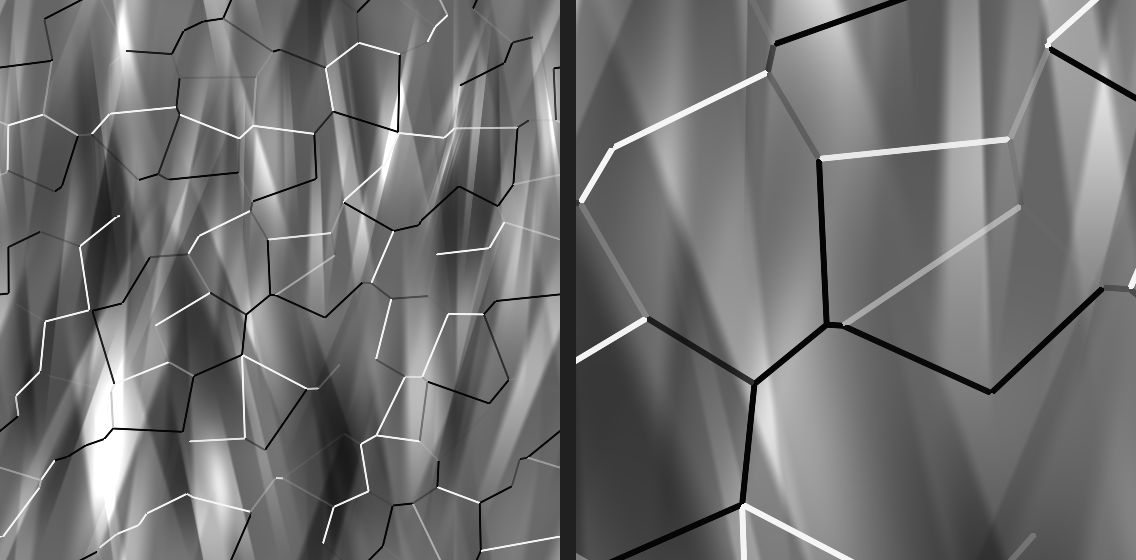
Left, the full canvas; right, a detail of the centre.
Give the GLSL for this texture, as a WebGL 2 fragment shader.

```glsl
#version 300 es
precision highp float;
// Steep, overlapping shafts of grey light with a few fanned glints, crossed
// by thin cell borders lit like relief: white facing the light, black away.
// Shafts, glints and cells sit on wrapped grids, so the square tiles.

uniform vec2 u_resolution;
out vec4 fragColor;

const vec2 SHAFT_GRID = vec2(8.0, 3.0);
const vec2 GLINT_GRID = vec2(2.0);
const vec2 CELL_GRID = vec2(9.0);
const vec2 LIGHT = vec2(-0.6, 0.8);
const float BASE_GREY = 0.395;
const float LINE_HALF_WIDTH = 0.0018;

float hash(vec2 p) {
    return fract(sin(dot(p, vec2(127.1, 311.7))) * 43758.5453);
}

vec2 hash2(vec2 p, float seed) {
    return vec2(hash(p + seed), hash(p + seed + 37.3));
}

float noise1(float x, float seed) {
    float i = floor(x);
    return mix(hash(vec2(i, seed)), hash(vec2(i + 1.0, seed)),
               smoothstep(0.0, 1.0, x - i));
}

// One tapered shaft around the origin, crisp on one side, softer on the other.
float shaft(vec2 p, vec2 id, float seed) {
    vec2 shape = hash2(id, seed + 3.1);
    vec2 look = hash2(id, seed + 5.7);
    vec2 edge = hash2(id, seed + 8.9);
    float slope = mix(-0.34, 0.4, shape.x);
    float along = p.y / mix(0.18, 0.33, shape.y);
    if (abs(along) >= 1.0) return 0.0;
    float flip = edge.x < 0.5 ? -1.0 : 1.0;
    float width = mix(0.014, 0.09, look.x) * mix(0.35, 1.0, 0.5 + 0.5 * along * flip);
    float side = (p.x - slope * p.y) / width * (edge.y < 0.5 ? -1.0 : 1.0);
    float crisp = smoothstep(-1.0, mix(-0.9, -0.5, fract(edge.x * 2.0)), side);
    float soft = 1.0 - smoothstep(mix(-0.8, 0.7, fract(edge.y * 2.0)), 1.0, side);
    float fade = 1.0 - along * along;
    return (look.y * 2.0 - 1.0) * crisp * soft * fade * fade;
}

float shafts(vec2 uv) {
    vec2 home = floor(uv * SHAFT_GRID);
    float sum = 0.0;
    for (int j = -1; j <= 1; j++)
    for (int i = -2; i <= 2; i++) {
        vec2 cell = home + vec2(i, j);
        vec2 id = mod(cell, SHAFT_GRID);
        for (int k = 0; k < 4; k++) {
            float seed = float(k) * 17.3;
            vec2 centre = (cell + hash2(id, seed)) / SHAFT_GRID;
            sum += shaft(uv - centre, id, seed);
        }
    }
    return sum;
}

// Narrow fans of rays that cross at a focus, from faint to strong.
float glints(vec2 uv) {
    vec2 home = floor(uv * GLINT_GRID);
    float sum = 0.0;
    for (int j = -1; j <= 1; j++)
    for (int i = -1; i <= 1; i++) {
        vec2 cell = home + vec2(i, j);
        vec2 id = mod(cell, GLINT_GRID);
        vec2 p = uv - (cell + 0.2 + 0.6 * hash2(id, 61.0)) / GLINT_GRID;
        float rank = (id.x + 2.0 * id.y) / 3.0;
        float slope = mix(-0.2, 0.35, hash(id + 71.0));
        float fan = (p.x - slope * p.y) / (0.2 * sqrt(p.y * p.y + 0.008));
        float rays = 0.45 + 0.55 * noise1(fan * 7.0, rank + 4.0);
        float reach = 0.65 * exp(-p.y * p.y / 0.003) + 0.35 * exp(-p.y * p.y / 0.016);
        sum += mix(0.2, 1.25, rank * rank * rank) * rays * reach * exp(-2.0 * fan * fan);
    }
    return sum;
}

vec2 cellSite(vec2 cell) {
    return cell + hash2(mod(cell, CELL_GRID), 11.0);
}

float cellHeight(vec2 cell) {
    return hash(mod(cell, CELL_GRID) + 91.7);
}

// x: distance to the nearest cell border, y: its signed relief shading.
vec2 cellBorder(vec2 uv) {
    vec2 p = uv * CELL_GRID, home = floor(p), own = home;
    float nearest = 1e3;
    for (int j = -2; j <= 2; j++)
    for (int i = -2; i <= 2; i++) {
        vec2 cell = home + vec2(i, j);
        float d = distance(cellSite(cell), p);
        if (d < nearest) { nearest = d; own = cell; }
    }
    vec2 a = cellSite(own) - p, border = vec2(1e3, 0.0);
    for (int j = -2; j <= 2; j++)
    for (int i = -2; i <= 2; i++) {
        if (i == 0 && j == 0) continue;
        vec2 cell = own + vec2(i, j);
        vec2 b = cellSite(cell) - p, normal = normalize(b - a);
        float d = dot(0.5 * (a + b), normal);
        float relief = (cellHeight(own) - cellHeight(cell)) * dot(normal, LIGHT);
        if (d < border.x) border = vec2(d, relief);
    }
    return vec2(border.x / CELL_GRID.x, border.y);
}

void main() {
    vec2 uv = gl_FragCoord.xy / u_resolution;
    float pixel = 1.0 / min(u_resolution.x, u_resolution.y);
    float grey = BASE_GREY * exp(0.68 * shafts(uv) + glints(uv));

    vec2 border = cellBorder(uv);
    float line = 1.0 - smoothstep(-0.5, 0.5, (border.x - LINE_HALF_WIDTH) / pixel);
    float strength = smoothstep(0.02, 0.24, abs(border.y));
    grey = mix(min(grey, 1.0), border.y > 0.0 ? 0.96 : 0.02, line * strength);
    fragColor = vec4(vec3(grey), 1.0);
}
```
